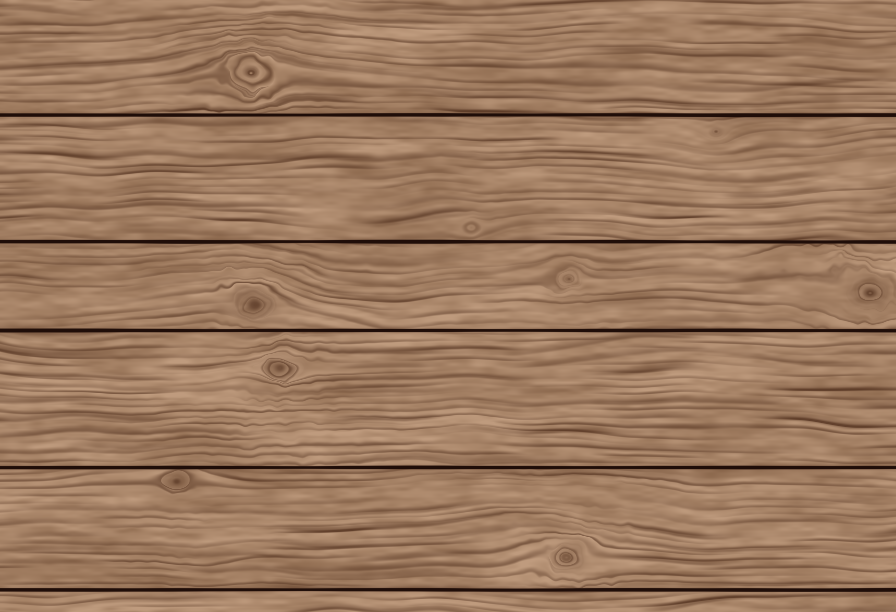
Give the GLSL for this texture, as a WebGL 2 fragment shader.

```glsl
#version 300 es
precision highp float;
// Six horizontal timber planks split by dark seams. The grain is a stream field
// that flows around ragged elliptical knots; its level lines become thin creases
// that fade in and out, over blotches and fine fibres. Unit: the canvas height.

#define SEAM_HALF 0.0026
#define GRAIN_FREQ 78.0
#define GRAIN_DEPTH 0.88
#define WARP 0.042
#define KNOT_STRETCH 1.35
#define RING_DENSITY 1.7
#define FIBRE_DEPTH 0.6

const vec3 LIGHT = vec3(0.735, 0.595, 0.48);
const vec3 MID = vec3(0.59, 0.45, 0.34);
const vec3 DEEP = vec3(0.34, 0.21, 0.135);
const vec3 SEAM = vec3(0.12, 0.05, 0.03);

// Seam heights, from the bottom up
const float SEAMS[5] = float[5](0.036, 0.236, 0.460, 0.605, 0.812);

// Knots: centre, radius, darkness
const vec4 KNOTS[9] = vec4[9](
    vec4(0.418, 0.502, 0.027, 0.9), vec4(1.422, 0.521, 0.032, 0.7),
    vec4(0.458, 0.399, 0.025, 0.7), vec4(0.289, 0.213, 0.018, 0.9),
    vec4(0.926, 0.089, 0.024, 0.6), vec4(0.930, 0.544, 0.016, 0.4),
    vec4(1.170, 0.785, 0.008, 0.7), vec4(0.410, 0.880, 0.026, 0.1),
    vec4(0.770, 0.628, 0.012, 0.1));

out vec4 fragColor;
uniform vec2 u_resolution;

float hash(vec2 p) {
    vec3 q = fract(vec3(p.xyx) * 0.1031);
    q += dot(q, q.yzx + 33.33);
    return fract((q.x + q.y) * q.z);
}

float noise(vec2 p) {
    vec2 i = floor(p), f = fract(p);
    f = f * f * (3.0 - 2.0 * f);
    return mix(mix(hash(i), hash(i + vec2(1, 0)), f.x),
               mix(hash(i + vec2(0, 1)), hash(i + vec2(1, 1)), f.x), f.y);
}

// Plank number at height y
float plankAt(float y) {
    float n = 0.0;
    for (int i = 0; i < 5; i++) n += step(SEAMS[i], y);
    return n;
}

// Distance to the nearest seam
float seamDistance(float y) {
    float d = 1.0;
    for (int i = 0; i < 5; i++) d = min(d, abs(y - SEAMS[i]));
    return d;
}

// Creases along level lines of the grain: sharp on one side, soft on the other
float creases(float x, float grain, float freq, float seed) {
    float phase = grain * freq + 1.1 * noise(vec2(x * 3.0 + seed, grain * freq * 0.4));
    float id = floor(phase), t = fract(phase);
    float profile = smoothstep(0.3, 0.5, t) * (1.0 - smoothstep(0.5, 0.95, t));
    float fade = smoothstep(0.2, 0.8, noise(vec2(x * 7.0 + seed, id * 7.3 + 40.0)));
    return profile * fade * mix(0.4, 1.0, hash(vec2(id + 90.0, seed)));
}

void main() {
    vec2 p = gl_FragCoord.xy / u_resolution.y;
    float plank = plankAt(p.y);
    float seed = plank * 17.3 + 5.0;

    // Bend the grain around the knots of this plank, with rings inside them
    float grain = p.y, unrest = 0.0, knotShade = 0.0;
    for (int i = 0; i < 9; i++) {
        vec4 k = KNOTS[i];
        if (plankAt(k.y) != plank) continue;
        vec2 d = p - k.xy;
        d.x /= KNOT_STRETCH;
        float r = length(d) * (0.65 + 0.4 * noise(p * 32.0) + 0.3 * noise(p * 75.0));
        grain -= d.y * k.z * k.z / max(r * r, k.z * k.z);
        grain += RING_DENSITY * min(r - k.z, 0.0);
        unrest += exp(-dot(d, d) / (k.z * k.z * 12.0));
        float heart = 1.0 - smoothstep(0.05, 0.45, r / k.z);
        float halo = 1.0 - smoothstep(0.4, 1.4, r / k.z);
        knotShade = max(knotShade, k.w * (0.5 * heart + 0.3 * halo));
    }

    // Long swells and short ripples
    float swell = noise(vec2(p.x * 3.2 + seed, p.y * 5.0 + seed)) - 0.5;
    float ripple = noise(vec2(p.x * 11.0 + seed, p.y * 13.0)) - 0.5;
    grain += WARP * (1.0 + 0.7 * unrest) * swell + WARP * (0.25 + 0.4 * unrest) * ripple;

    // Blotches and fibres set the base tone
    float blotch = noise(vec2(p.x * 4.0 + seed, grain * 16.0));
    float streak = noise(vec2(p.x * 8.0 + seed, grain * 60.0));
    float fibre = noise(vec2(p.x * 22.0 + seed, grain * 130.0)) - 0.5;
    float fleck = noise(vec2(p.x * 50.0, p.y * 170.0 + grain * 20.0)) - 0.5;
    float tone = 0.06 + 0.55 * blotch + 0.5 * streak + FIBRE_DEPTH * (fibre + 0.6 * fleck);
    tone += 0.16 * (hash(vec2(seed, 3.0)) - 0.5);
    vec3 color = mix(MID, LIGHT, clamp(tone, -0.35, 1.1));

    // Creases in two sizes, then knots
    float fine = creases(p.x, grain, GRAIN_FREQ, seed);
    float broad = creases(p.x, grain, GRAIN_FREQ * 0.52, seed + 31.0);
    float crease = clamp(fine * 0.75 + broad * 0.6, 0.0, 1.0);
    color = mix(color, DEEP, GRAIN_DEPTH * crease);
    color = mix(color, DEEP, knotShade);

    // Shaded plank edges and seams of slightly uneven width
    float gap = seamDistance(p.y + 0.0012 * (noise(vec2(p.x * 6.0, seed)) - 0.5));
    color = mix(color, DEEP, 0.4 * exp(-gap / 0.004));
    float halfWidth = SEAM_HALF * (0.85 + 0.3 * noise(vec2(p.x * 14.0, 2.0)));
    float soft = max(0.7 / u_resolution.y, 0.0008);
    color = mix(SEAM, color, smoothstep(halfWidth - soft, halfWidth + soft, gap));
    fragColor = vec4(color, 1.0);
}
```
